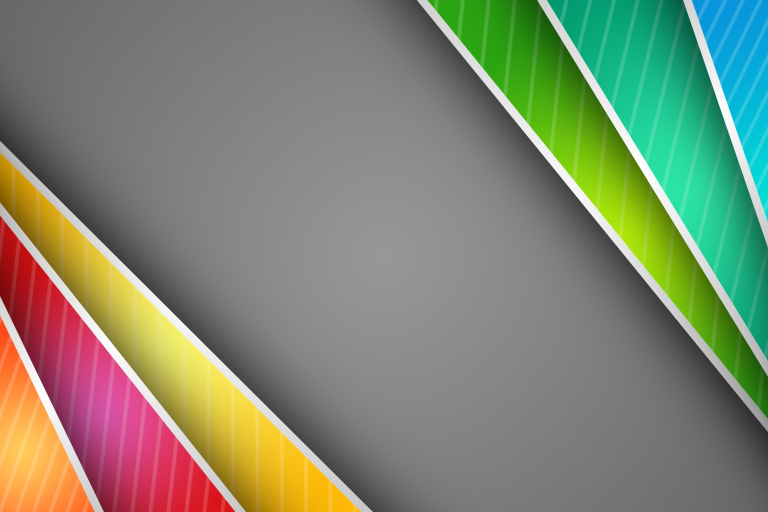
Reproduce this background procedurally as a Shadertoy shader.

```glsl
// Grey backdrop with glossy striped colour bands fanning across two opposite corners.

#define BORDER_WIDTH    0.0162
#define SHADOW_LENGTH   0.065
#define SHADOW_STRENGTH 0.48
#define STRIPE_WIDTH    0.0075
#define STRIPE_OPACITY  0.17
#define GREY_CENTRE     0.595
#define GREY_FALLOFF    0.21

const float UPPER_RIGHT = 1.0;
const float LOWER_LEFT = -1.0;

// Radial fill: glow colour at the centre, rim colour at the radius
vec3 glowFill(vec2 p, vec2 centre, float radius, vec3 glow, vec3 rim) {
    float t = clamp(length(p - centre) / radius, 0.0, 1.0);
    return mix(glow, rim, mix(t, smoothstep(0.0, 1.0, t), 0.5));
}

// Lays a band over the colour: drop shadow, silver border, striped fill.
// The band covers the given side of the line from a to b.
void addBand(inout vec3 colour, vec2 p, vec2 a, vec2 b, float side,
             float spacing, float phase, vec3 fill) {
    float pixel = 1.0 / iResolution.y;
    vec2 along = normalize(b - a);
    vec2 across = vec2(-along.y, along.x);
    vec2 q = vec2(dot(p - a, along), dot(p - a, across));
    float depth = q.y * side;

    // Shadow cast outward from the edge
    float reach = max(-depth, 0.0) / SHADOW_LENGTH;
    colour *= 1.0 - SHADOW_STRENGTH * exp(-reach * (0.75 + 0.35 * reach));

    // Stripes at 45 degrees to the edge
    float cell = fract((q.x + q.y) * 0.7071 / spacing - phase + 0.5) - 0.5;
    float stripe = smoothstep(pixel, -pixel, abs(cell) * spacing - 0.5 * STRIPE_WIDTH);
    fill = mix(fill, vec3(1.0), STRIPE_OPACITY * stripe);

    // Silver border, brightest near the middle of the edge
    float middle = abs(q.x / length(b - a) - 0.45);
    vec3 silver = vec3(1.0 - 0.4 * middle);

    float fillMask = smoothstep(-0.7 * pixel, 0.7 * pixel, depth - BORDER_WIDTH);
    float bandMask = smoothstep(-0.7 * pixel, 0.7 * pixel, depth);
    colour = mix(colour, mix(silver, fill, fillMask), bandMask);
}

void mainImage(out vec4 fragColor, in vec2 fragCoord) {
    // Canvas units: 1.5 wide, 1 high
    vec2 p = fragCoord / iResolution.xy * vec2(1.5, 1.0);

    // Backdrop
    vec3 colour = vec3(GREY_CENTRE - GREY_FALLOFF * length(p - vec2(0.75, 0.5)));

    // Upper right fan, from the lowest layer to the top one
    vec3 green = glowFill(p, vec2(1.24, 0.55), 0.44, vec3(0.74, 0.98, 0.04), vec3(0.17, 0.65, 0.07));
    vec3 teal = glowFill(p, vec2(1.375, 0.645), 0.46, vec3(0.19, 0.94, 0.69), vec3(0.0, 0.60, 0.43));
    vec3 blue = glowFill(p, vec2(1.52, 0.56), 0.46, vec3(0.0, 0.89, 0.83), vec3(0.03, 0.58, 0.86));
    addBand(colour, p, vec2(0.814, 1.0), vec2(1.5, 0.156), UPPER_RIGHT, 0.0505, 0.77, green);
    addBand(colour, p, vec2(1.049, 1.0), vec2(1.5, 0.264), UPPER_RIGHT, 0.045, 0.25, teal);
    addBand(colour, p, vec2(1.334, 1.0), vec2(1.5, 0.516), UPPER_RIGHT, 0.031, 0.4, blue);

    // Lower left fan
    vec3 yellow = glowFill(p, vec2(0.322, 0.326), 0.43, vec3(1.0, 1.0, 0.46), vec3(1.0, 0.73, 0.02));
    vec3 red = glowFill(p, vec2(0.186, 0.19), 0.31, vec3(0.91, 0.36, 0.72), vec3(0.85, 0.07, 0.08));
    vec3 orange = glowFill(p, vec2(0.045, 0.12), 0.24, vec3(1.0, 0.80, 0.36), vec3(1.0, 0.29, 0.09));
    addBand(colour, p, vec2(0.0, 0.725), vec2(0.7285, 0.0), LOWER_LEFT, 0.0475, 0.55, yellow);
    addBand(colour, p, vec2(0.0, 0.605), vec2(0.4805, 0.0), LOWER_LEFT, 0.035, 0.3, red);
    addBand(colour, p, vec2(0.0, 0.422), vec2(0.203, 0.0), LOWER_LEFT, 0.031, 0.5, orange);

    fragColor = vec4(clamp(colour, 0.0, 1.0), 1.0);
}
```
